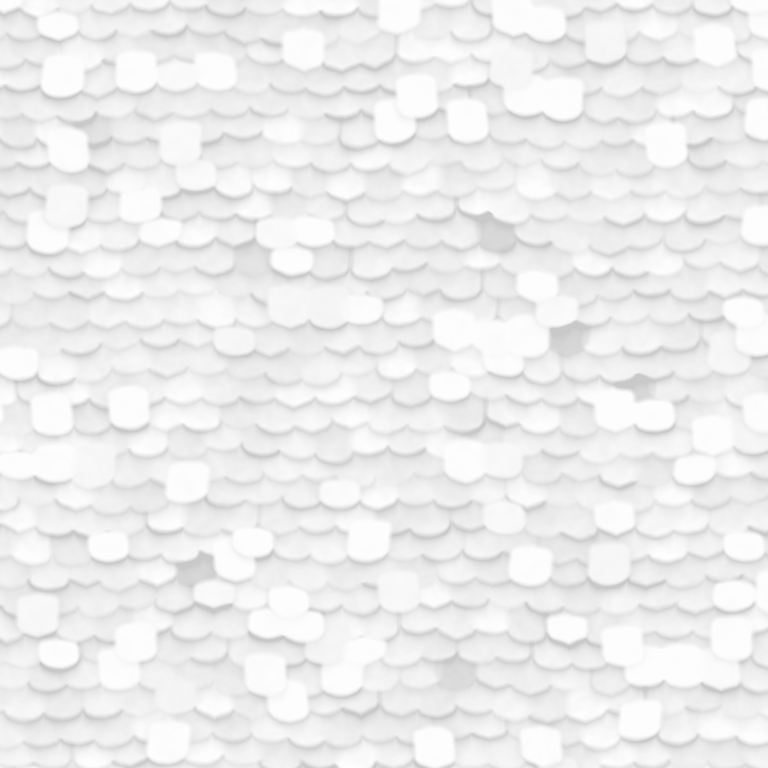
This texture is drawn by a Shadertoy shader. Its source:

```glsl
// Pale overlapping scales in staggered rows, each row covering the one below.
// Rows are painted upward with soft shadows under their rounded or pointed rims;
// a second pass lays scattered bright, raised scales over the others.

const vec2 REPEATS = vec2(20.5, 29.5);   // scales across, rows up
const float ROW_PITCH = 0.69;            // row height in scale widths
const float EDGE_BLUR = 0.10;
const float RAISED_SHARE = 0.16;
const float BRIGHT_SHARE = 0.16;         // flat scales that are nearly white
const float DARK_SHARE = 0.006;
const vec3 SHADOW_COLOR = vec3(0.79);
const vec3 LIGHT_COLOR = vec3(0.992);

float hash(vec2 cell, float seed) {
    vec3 h = fract(vec3(cell.xyx + seed) * vec3(0.1031, 0.1130, 0.0973));
    h += dot(h, h.yzx + 33.33);
    return fract((h.x + h.y) * h.z);
}

// Layered sines, roughly -1 to 1.
float cloud(vec2 p) {
    float sum = 0.0;
    float gain = 0.5;
    for (int k = 0; k < 4; k++) {
        sum += gain * sin(p.x + 1.7 * sin(p.y)) * cos(p.y - 1.3 * sin(p.x));
        p = mat2(1.5, 1.1, -1.1, 1.5) * p + 2.3;
        gain *= 0.55;
    }
    return sum;
}

// Intersection of two half-spaces with a rounded corner.
float roundMax(float a, float b, float radius) {
    vec2 corner = vec2(a, b) + radius;
    return length(max(corner, 0.0)) + min(max(corner.x, corner.y), 0.0) - radius;
}

// Signed distance to a scale whose lower tip lies at the origin.
float scaleDistance(vec2 p, float halfWidth, float height, float pointed) {
    float x = abs(p.x);
    float sag = mix(0.62 * x * x, 0.38 * x, pointed);
    float side = x - halfWidth;
    float lower = roundMax(side, sag - p.y, 0.16);
    return roundMax(lower, p.y - height + 0.6 * sag, 0.16);
}

// Brightness of one scale: own shade, fade below the upper row, mottling.
float scaleTone(vec2 local, vec2 cell, float raised) {
    float shade = hash(cell, 3.1);
    float flatTone = 0.914 + 0.040 * shade + 0.012 * cloud(cell * 0.55);
    flatTone = mix(flatTone, 0.972, step(hash(cell, 52.6), BRIGHT_SHARE));
    flatTone += 0.016 * (1.0 - smoothstep(0.1, 0.7, local.y));
    flatTone -= 0.10 * step(hash(cell, 8.7), DARK_SHARE);
    float raisedTone = 0.990 - 0.035 * smoothstep(0.5, 1.0, shade);
    float mottle = 0.020 * cloud(local * 4.0 + cell * 3.7);
    return mix(flatTone, raisedTone, raised) + mottle * (1.0 - 0.5 * raised);
}

// Paints one row over the given tone; raised picks the bright scales only.
float paintRow(float tone, vec2 p, float row, float raised) {
    float shift = 0.54 * row + 0.12 * sin(row * 0.8);
    float x = p.x - shift;
    float column = floor(x);
    float weight = 0.0;
    float toneSum = 0.0;
    float shadow = 0.0;

    for (int i = -1; i <= 1; i++) {
        vec2 cell = vec2(column + float(i), row);
        float isRaised = step(hash(cell, 17.3), RAISED_SHARE);
        float present = mix(1.0, isRaised, raised);
        vec2 jitter = vec2(hash(cell, 5.9), hash(cell, 11.2)) - 0.5;
        vec2 local = vec2(x - cell.x - 0.5, (p.y - row) * ROW_PITCH);
        local -= jitter * vec2(0.14, 0.22);

        float pointed = smoothstep(0.55, 0.95, hash(cell, 23.6));
        float halfWidth = mix(0.53, 0.56, raised);
        float raisedHeight = mix(0.76, 1.14, smoothstep(0.1, 0.6, hash(cell, 41.8)));
        float height = mix(3.0, raisedHeight, raised);
        float d = scaleDistance(local, halfWidth, height, pointed);
        float cover = present * (1.0 - smoothstep(-EDGE_BLUR, EDGE_BLUR, d));
        weight += cover;
        toneSum += cover * scaleTone(local, cell, raised);

        // Shadow falls downward and varies in depth from scale to scale.
        float fall = max(scaleDistance(local + vec2(0.0, 0.07), halfWidth, height, pointed), 0.0);
        float depth = mix(0.25, 1.25, hash(cell, 31.4)) * mix(1.0, 0.35, raised);
        shadow = max(shadow, present * depth * exp(-fall * 9.5));
    }
    // Worn stretches of a row cast less shadow.
    float wear = 0.95 + 0.4 * cloud(p * 0.8 + 9.0);
    float shaded = tone - 0.135 * shadow * wear;
    return mix(shaded, toneSum / max(weight, 0.001), min(weight, 1.0));
}

void mainImage(out vec4 fragColor, in vec2 fragCoord) {
    vec2 p = fragCoord / iResolution.xy * REPEATS;

    // Slight waviness keeps the rows hand-laid.
    p.y += 0.10 * sin(p.x * 0.9 + 0.6 * sin(p.y * 0.5));
    p += 0.06 * vec2(sin(p.y * 1.3 + p.x * 0.4), cloud(p * 1.6));
    float row = floor(p.y);

    float tone = 0.93;
    for (int j = -2; j <= 1; j++) {
        tone = paintRow(tone, p, row + float(j), 0.0);
    }
    for (int j = -2; j <= 1; j++) {
        tone = paintRow(tone, p, row + float(j), 1.0);
    }

    // Broad worn patches, then the grey range.
    tone += 0.003 + 0.005 * cloud(p * 0.35 + 4.0);
    float level = (tone - SHADOW_COLOR.r) / (LIGHT_COLOR.r - SHADOW_COLOR.r);
    fragColor = vec4(mix(SHADOW_COLOR, LIGHT_COLOR, clamp(level, 0.0, 1.0)), 1.0);
}
```
